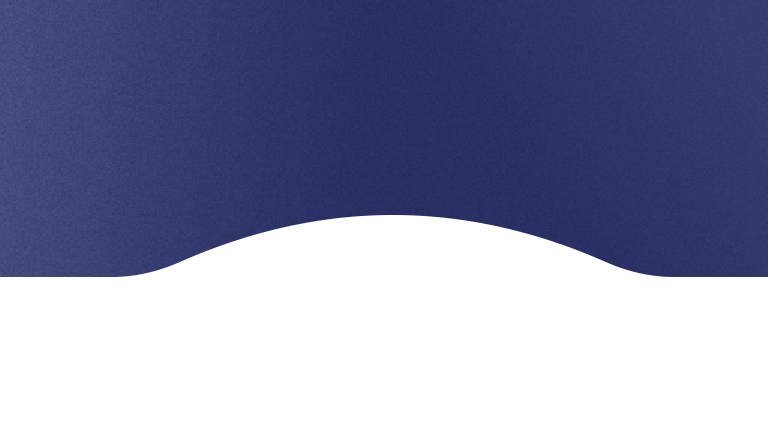
This background is drawn by a WebGL 1 fragment shader. Its source:

```glsl
precision highp float;

uniform vec2 u_resolution;

float hash(vec2 p) {
  vec3 q = fract(vec3(p.xyx) * 0.1031);
  q += dot(q, q.yzx + 33.33);
  return fract((q.x + q.y) * q.z);
}

// Height of the white area: a parabolic dome with flared feet
float hillHeight(float x) {
  float d = min(abs(x - 0.5115) / 0.366, 1.0);
  float dome = 1.0 - 1.32 * d * d;
  float foot = 4.125 * (1.0 - d) * (1.0 - d);
  return 0.3588 + 0.1435 * (d < 0.7576 ? dome : foot);
}

// Navy field, lighter on the left and in the upper right corner
vec3 navyField(vec2 uv) {
  float leftGlow = 1.0 - smoothstep(-0.3, 0.56, uv.x + 0.06 * (0.7 - uv.y));
  float rightGlow = smoothstep(0.5, 1.15, uv.x + 0.35 * (uv.y - 0.8));
  vec3 color = vec3(0.162, 0.184, 0.388);
  color += vec3(0.155, 0.155, 0.145) * leftGlow;
  color += vec3(0.055, 0.055, 0.042) * rightGlow;

  // Fine grain, strongest in the light
  vec2 cell = floor(uv * vec2(512.0, 288.0));
  float grain = hash(cell) + hash(cell + 71.0) - 1.0;
  return color + grain * (0.018 + 0.02 * leftGlow);
}

void main() {
  vec2 uv = gl_FragCoord.xy / u_resolution;
  float pixelsAbove = (uv.y - hillHeight(uv.x)) * u_resolution.y;
  float sky = clamp(pixelsAbove + 0.5, 0.0, 1.0);
  gl_FragColor = vec4(mix(vec3(1.0), navyField(uv), sky), 1.0);
}
```
